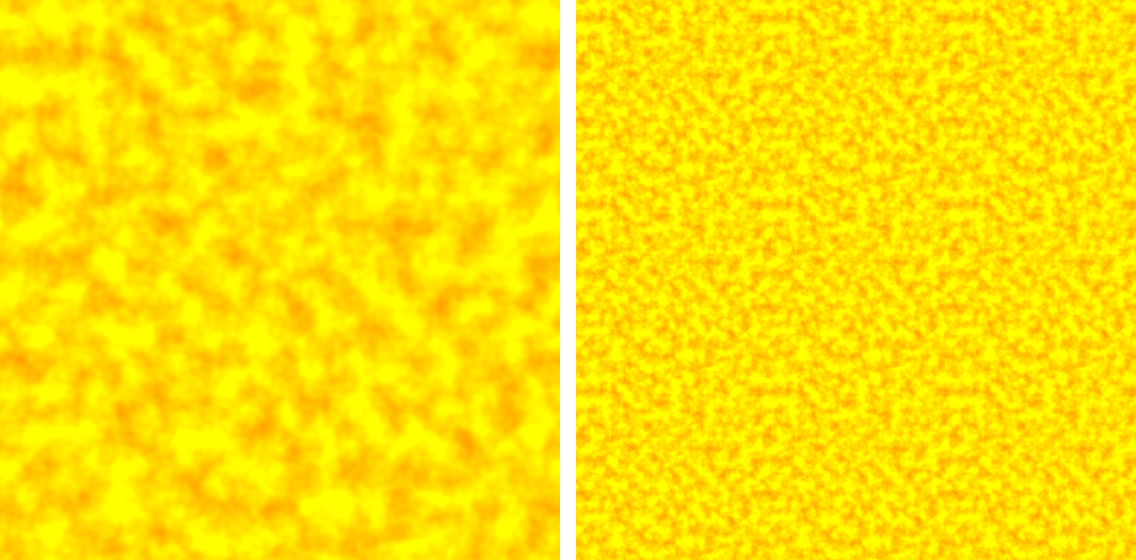
Left: one tile. Right: repeated 3 by 3.
Write a Shadertoy shader that draws this texture.

```glsl
#define BASE_CELLS 16.0
#define OCTAVES 3
#define GAIN 0.5
#define MEAN_GREEN 0.885
#define CONTRAST 0.325
#define SEED 17.0

float hash(vec2 p) {
    return fract(sin(dot(p, vec2(127.1, 311.7))) * 43758.5453);
}

// Slope of a random unit gradient at a wrapped lattice corner
float cornerSlope(vec2 corner, vec2 offset, float period, float seed) {
    float angle = 6.28319 * hash(mod(corner, period) + seed);
    return dot(vec2(cos(angle), sin(angle)), offset);
}

// Gradient noise that repeats after a whole number of cells
float tiledNoise(vec2 p, float period, float seed) {
    vec2 cell = floor(p);
    vec2 f = fract(p);
    vec2 blend = f * f * f * (f * (f * 6.0 - 15.0) + 10.0);
    vec2 e = vec2(1.0, 0.0);
    float bottom = mix(cornerSlope(cell, f, period, seed),
                       cornerSlope(cell + e.xy, f - e.xy, period, seed), blend.x);
    float top = mix(cornerSlope(cell + e.yx, f - e.yx, period, seed),
                    cornerSlope(cell + e.xx, f - e.xx, period, seed), blend.x);
    return mix(bottom, top, blend.y);
}

// Sum of octaves, centred on zero
float clouds(vec2 uv) {
    float sum = 0.0;
    float amplitude = 1.0;
    float cells = BASE_CELLS;
    for (int i = 0; i < OCTAVES; i++) {
        float seed = SEED * float(i + 1);
        sum += amplitude * tiledNoise(uv * cells, cells, seed);
        amplitude *= GAIN;
        cells *= 2.0;
    }
    return sum;
}

void mainImage(out vec4 fragColor, in vec2 fragCoord) {
    vec2 uv = fragCoord / iResolution.xy;

    // Orange to yellow ramp; the brightest patches saturate
    float green = clamp(MEAN_GREEN + CONTRAST * clouds(uv), 0.0, 1.0);
    fragColor = vec4(1.0, green, 0.0, 1.0);
}
```
